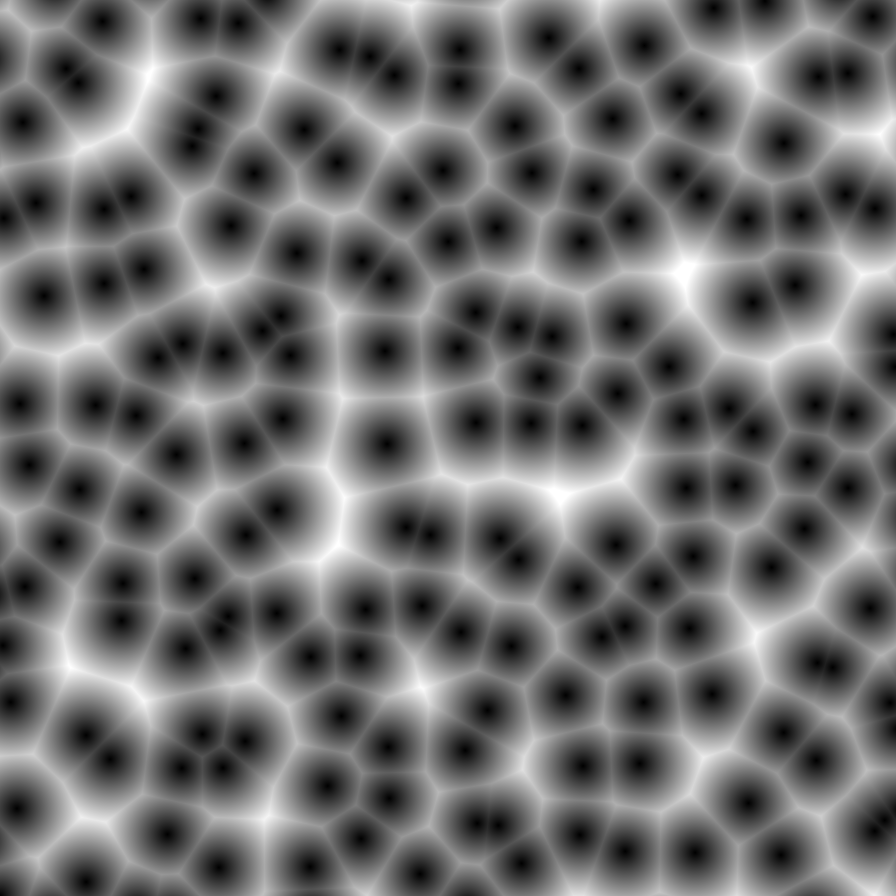
Reproduce this pattern procedurally as a WebGL 1 fragment shader.

```glsl
precision highp float;
// Cellular noise: soft grey cells, black at their seeds and pale along the seams.
// One seed is jittered inside each square of a 13 by 13 grid, and the
// brightness is the distance to the nearest seed in grid units.

uniform vec2 u_resolution;

// Two random values in 0..1 for a grid square.
vec2 hash2(vec2 p) {
  vec2 q = vec2(dot(p, vec2(127.1, 311.7)), dot(p, vec2(269.5, 183.3)));
  return fract(sin(q) * 43758.5453);
}

// Distance from p to the nearest seed among the surrounding squares.
float nearestSeed(vec2 p) {
  vec2 square = floor(p);
  vec2 local = fract(p);
  float nearestSq = 8.0;
  for (int y = -1; y <= 1; y++) {
    for (int x = -1; x <= 1; x++) {
      vec2 offset = vec2(float(x), float(y));
      vec2 toSeed = offset + hash2(square + offset) - local;
      nearestSq = min(nearestSq, dot(toSeed, toSeed));
    }
  }
  return sqrt(nearestSq);
}

void main() {
  vec2 uv = gl_FragCoord.xy / min(u_resolution.x, u_resolution.y);
  float grey = clamp(nearestSeed(uv * 13.0), 0.0, 1.0);
  gl_FragColor = vec4(vec3(grey), 1.0);
}
```
